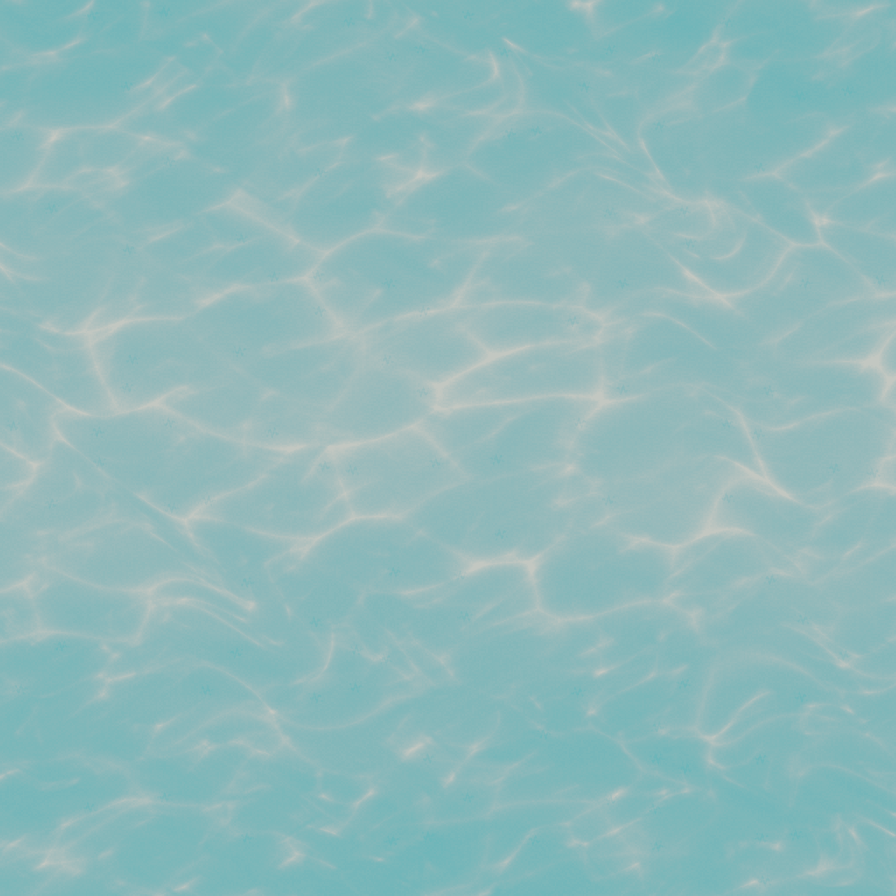
This texture is drawn by a Shadertoy shader. Its source:

```glsl
vec2 hash2(vec2 cell) {
    return fract(sin(vec2(dot(cell, vec2(127.1, 311.7)), dot(cell, vec2(269.5, 183.3)))) * 43758.545);
}

// Cellular gaps: x vanishes along cell borders, y only where borders meet
vec2 cellGaps(vec2 p) {
    vec2 cell = floor(p), local = fract(p);
    vec3 nearest = vec3(9.0);
    for (int j = -2; j <= 2; j++)
    for (int i = -2; i <= 2; i++) {
        vec2 offset = vec2(i, j);
        float d = length(offset + 0.05 + 0.9 * hash2(cell + offset) - local);
        if (d < nearest.x) nearest = vec3(d, nearest.xy);
        else if (d < nearest.y) nearest = vec3(nearest.x, d, nearest.y);
        else nearest.z = min(nearest.z, d);
    }
    return nearest.yz - nearest.x;
}

// Rotated, self-warped sines in about -1..1
float clouds(vec2 p) {
    float sum = 0.0, weight = 0.5;
    for (int i = 0; i < 5; i++) {
        p += 0.6 * sin(p.yx * 1.3 + float(i) * 2.1);
        sum += weight * sin(p.x + 1.7) * cos(p.y);
        p = mat2(1.3, 1.0, -1.0, 1.3) * p;
        weight *= 0.68;
    }
    return sum;
}

// Bent coordinates that make the ripples wander
vec2 ripple(vec2 p) {
    for (int i = 1; i <= 5; i++) {
        float f = 9.0 * float(i);
        p += vec2(0.32, 0.2) / f * sin(f * (p.yx + 0.5 * p) + float(i) * vec2(1.7, 2.9));
    }
    return p;
}

// Faint irregular smudges scattered in some cells of a grid
float smudges(vec2 p) {
    vec2 cell = floor(p), seed = hash2(cell + 71.0);
    vec2 d = fract(p) - 0.3 - 0.4 * seed;
    d += 0.07 * sin(d.yx * 45.0 + seed * 6.3);
    return step(0.84, hash2(cell).x) * smoothstep(0.2, 0.04, length(d * vec2(1.0, 1.6)));
}

void mainImage(out vec4 fragColor, in vec2 fragCoord) {
    vec2 uv = fragCoord / iResolution.xy;
    vec2 p = ripple(uv);
    float middle = exp(-pow((uv.y - 0.54) / 0.32, 2.0));

    // Pale band across the middle with soft haze
    float haze = clouds(uv * vec2(8.0, 17.0) + 3.0);
    float light = mix(0.07, 0.47, middle) + 0.13 * haze;

    // Broad net of light, strongest in the middle
    float patches = smoothstep(-0.6, 0.5, clouds(uv * vec2(13.0, 24.0) + 11.0));
    vec2 net = cellGaps(vec2(p.x, p.y - 0.06 * p.x) * vec2(7.5, 14.5));
    float netLight = 0.3 * exp(-9.0 * net.x) + 0.2 * exp(-3.5 * net.x) + 0.35 * exp(-5.0 * net.y);
    light += netLight * mix(0.15, 1.0, patches) * mix(0.5, 1.0, middle);

    // Short slanted glints, strongest toward top and bottom
    float glintPatches = smoothstep(-0.35, 0.55, clouds(uv * vec2(22.0, 34.0) + 29.0));
    vec2 glint = cellGaps(vec2(p.x, p.y - 0.35 * p.x) * vec2(13.0, 25.0) + 40.0);
    float glintLight = 0.22 * exp(-7.0 * glint.x) + 0.75 * exp(-4.5 * glint.y);
    light += glintLight * glintPatches * mix(0.9, 0.4, middle);

    // Smudges and fine grain
    light -= 0.2 * smudges(uv * 24.0);
    light += 0.1 * (hash2(floor(uv * 512.0)).x - 0.5);

    light = clamp(light, -0.05, 1.15);
    vec3 teal = vec3(0.44, 0.715, 0.725);
    vec3 color = teal + vec3(0.28 * light, vec2(0.05, 0.024) * light * abs(light));
    fragColor = vec4(color, 1.0);
}
```
